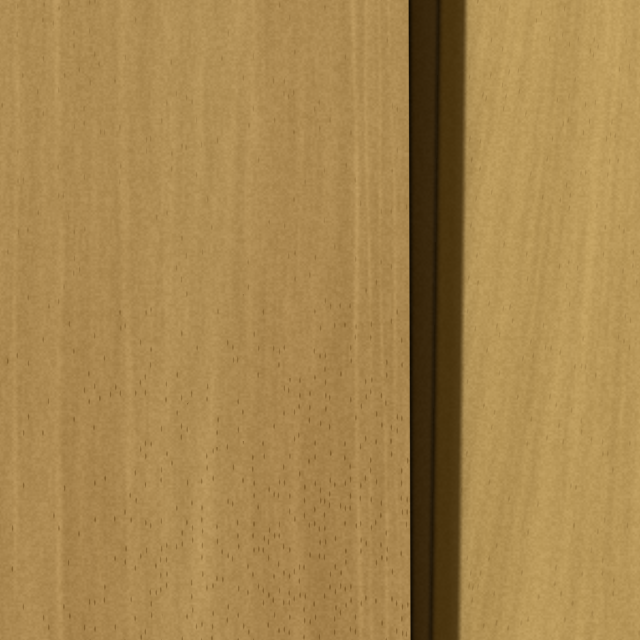
Write a WebGL 2 fragment shader that draws this texture.

```glsl
#version 300 es
precision highp float;
// Two pale wooden panels with upright grain, parted by a dark recessed gap.

#define GAP_LEFT vec2(0.6415, 0.6385)
#define GAP_RIGHT vec2(0.7170, 0.7275)
#define GAP_SEAM vec2(0.6730, 0.6850)
#define STREAK_GAIN 0.034
#define GRAIN_GAIN 0.042
#define FIBRE_GAIN 0.050
#define PORE_GAIN 0.13
#define PORE_CELLS vec2(125.0, 48.0)

uniform vec2 u_resolution;
out vec4 fragColor;

const vec3 OAK_WARM = vec3(0.655, 0.515, 0.300);
const vec3 OAK_PALE = vec3(0.690, 0.560, 0.335);
const vec3 OAK_GOLD = vec3(0.722, 0.592, 0.348);
const vec3 GAP_DARK = vec3(0.205, 0.135, 0.030);
const vec3 GAP_BROWN = vec3(0.285, 0.200, 0.055);

// Light streaks: x at the bottom, x at the top, half width, strength
const vec4 STREAKS[10] = vec4[10](
  vec4(0.022, 0.026, 0.004, 0.8), vec4(0.094, 0.090, 0.006, 0.9),
  vec4(0.206, 0.190, 0.007, 1.1), vec4(0.258, 0.268, 0.012, 0.5),
  vec4(0.308, 0.372, 0.015, 0.9), vec4(0.385, 0.398, 0.007, 0.4),
  vec4(0.562, 0.553, 0.004, 1.3), vec4(0.582, 0.572, 0.003, 0.9),
  vec4(0.605, 0.590, 0.003, 1.0), vec4(0.625, 0.609, 0.003, 0.8));

float hash(vec2 p) {
  vec3 q = fract(vec3(p.xyx) * 0.1031);
  q += dot(q, q.yzx + 33.33);
  return fract((q.x + q.y) * q.z);
}

float valueNoise(vec2 p) {
  vec2 cell = floor(p), f = fract(p);
  f = f * f * (3.0 - 2.0 * f);
  float low = mix(hash(cell), hash(cell + vec2(1, 0)), f.x);
  float high = mix(hash(cell + vec2(0, 1)), hash(cell + vec2(1, 1)), f.x);
  return mix(low, high, f.y);
}

float bump(float d, float width) {
  return exp(-d * d / (width * width));
}

// Upright fibres at three scales, centred on zero
float fibres(vec2 p) {
  float broad = valueNoise(p * vec2(26.0, 1.6)) - 0.5;
  float mid = valueNoise(p * vec2(75.0, 4.0) + 31.0) - 0.5;
  float fine = valueNoise(p * vec2(190.0, 16.0) + 67.0) - 0.5;
  return 0.5 * broad + 0.55 * mid + 0.5 * fine;
}

// Short dark dashes, one per cell in a jittered grid
float pores(vec2 p, float density) {
  vec2 q = p * PORE_CELLS;
  q.y += hash(vec2(floor(q.x), 5.0));
  vec2 cell = floor(q);
  vec2 centre = 0.35 + 0.3 * vec2(hash(cell + 11.0), hash(cell + 23.0));
  vec2 d = (fract(q) - centre) / vec2(0.25, 0.31);
  return step(1.0 - density, hash(cell + 47.0)) * smoothstep(1.0, 0.2, length(d));
}

vec3 leftPanel(vec2 p) {
  // Broad tone: pale near the top and centre, warm at lower left
  float pale = 0.30 + 0.42 * smoothstep(0.25, 1.0, p.y);
  pale += 0.35 * bump(p.x - mix(0.29, 0.34, p.y), 0.08);
  pale -= 0.25 * bump(p.x - 0.14, 0.055) * (1.0 - p.y);
  pale -= 0.32 * bump(p.x - mix(0.48, 0.43, p.y), 0.09);
  vec3 wood = mix(OAK_WARM, OAK_PALE, clamp(pale, 0.0, 1.0));
  float light = FIBRE_GAIN * fibres(p + vec2(0.006 * sin(p.y * 5.0), 0.0));
  for (int i = 0; i < 10; i++) {
    vec4 s = STREAKS[i];
    float wave = 0.002 * sin(p.y * 9.0 + float(i) * 2.3);
    float fade = 0.55 + 0.7 * valueNoise(vec2(float(i) * 7.0, p.y * 7.0));
    light += STREAK_GAIN * s.w * fade * bump(p.x - mix(s.x, s.y, p.y) - wave, s.z);
  }
  float density = 0.08 + 0.27 * smoothstep(0.62, 0.15, p.y) * smoothstep(0.10, 0.32, p.x);
  light -= PORE_GAIN * pores(p, density) * (0.5 + 0.5 * smoothstep(0.7, 0.3, p.y));
  return wood + light * vec3(1.0, 0.97, 0.85);
}

vec3 rightPanel(vec2 p) {
  // Grain leans to the right as it climbs
  float lean = 0.11 * smoothstep(1.0, 0.74, p.x) + 0.025;
  vec2 q = vec2(p.x - lean * (p.y - 0.5) - 0.02 * p.y * p.y, p.y);
  float light = FIBRE_GAIN * 0.85 * fibres(q + 3.0);
  light += 0.009 * sin(q.x * 245.0 + 2.0 * sin(q.x * 53.0));
  light += 0.018 * bump(q.x - 0.91, 0.035) - 0.014 * bump(q.x - 0.835, 0.025);
  light += 0.020 * (p.y - 0.5);
  light -= 0.5 * PORE_GAIN * pores(q + 2.0, 0.10);
  return OAK_GOLD + light * vec3(1.0, 0.98, 0.80);
}

vec3 gapColor(vec2 p, float left, float seam, float right) {
  vec3 c = mix(GAP_DARK, GAP_BROWN, smoothstep(-0.004, 0.012, p.x - seam));
  c += 0.025 * smoothstep(left, seam, p.x) * step(p.x, seam);
  c *= 1.0 - 0.38 * bump(p.x - seam, 0.004);
  c *= 1.0 - 0.65 * bump(p.x - left, 0.005);
  return c + 0.03 * smoothstep(right - 0.02, right, p.x);
}

void main() {
  vec2 p = gl_FragCoord.xy / u_resolution;
  float soft = max(0.0013, 0.75 / u_resolution.x);
  float left = mix(GAP_LEFT.x, GAP_LEFT.y, p.y);
  float seam = mix(GAP_SEAM.x, GAP_SEAM.y, p.y);
  float right = mix(GAP_RIGHT.x, GAP_RIGHT.y, p.y);

  // Panels either side, with a rounded shaded edge on the right one
  vec3 gap = gapColor(p, left, seam, right);
  vec3 board = rightPanel(p) * (1.0 - 0.10 * exp(-max(p.x - right, 0.0) / 0.012));
  vec3 color = mix(leftPanel(p), gap, smoothstep(left - soft, left + soft, p.x));
  color = mix(color, board, smoothstep(right - 0.005, right + 0.006, p.x));

  // Fine mottled surface, quieter inside the gap
  float grain = valueNoise(p * 300.0) + 0.6 * valueNoise(p * 170.0 + 90.0) - 0.8;
  color += grain * GRAIN_GAIN * mix(0.35, 1.0, smoothstep(0.3, 0.6, color.r));
  fragColor = vec4(clamp(color, 0.0, 1.0), 1.0);
}
```
